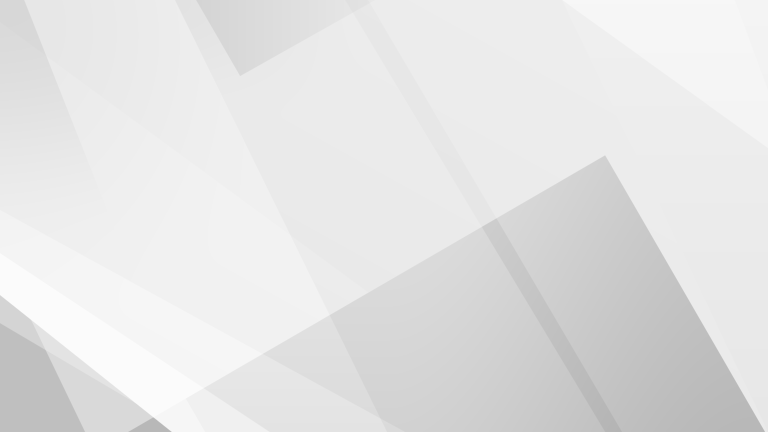
This background is drawn by a WebGL 1 fragment shader. Its source:

```glsl
precision highp float;
// Overlapping translucent pale grey panels with crisp slanted edges.

#define PAPER_LOW 0.90
#define PAPER_HIGH 0.94
#define PANEL_GREY 0.86
#define CORNER_GREY 0.83
#define BEAM_WHITE 0.985
#define WEDGE_GREY 0.83
#define WEDGE_DARK 0.75
#define EDGE_PIXELS 0.7

uniform vec2 u_resolution;

// Smoothed step across an edge; dist is in canvas heights.
float cover(float dist) {
  float blur = EDGE_PIXELS / u_resolution.y;
  return smoothstep(-blur, blur, dist);
}

// Area below the line y = startY - fall * x.
float below(vec2 p, float startY, float fall) {
  return cover((startY - fall * p.x - p.y) / sqrt(1.0 + fall * fall));
}

// Area right of the line leaving the top edge at topX, moving by run per height.
float rightOf(vec2 p, float topX, float run) {
  return cover((p.x - topX - run * (1.0 - p.y)) / sqrt(1.0 + run * run));
}

// Soft paper with the pale sheets on the left.
float paperTone(vec2 p, float leftSheet, float diagonal) {
  float tone = mix(PAPER_LOW, PAPER_HIGH, clamp(0.25 * p.x + 0.45 * p.y, 0.0, 1.0));
  float cornerShade = 1.0 - smoothstep(0.0, 0.8, length(p - vec2(0.0, 1.0)));
  float topShade = smoothstep(0.72, 1.0, p.y) * (1.0 - smoothstep(0.4, 0.85, p.x));
  tone += mix(-0.035 * topShade, 0.025 - 0.04 * cornerShade, leftSheet);
  tone += 0.01 * diagonal;
  float outerStrip = 1.0 - rightOf(p, 0.056, 0.395);
  return tone - 0.06 * outerStrip * smoothstep(0.45, 1.0, p.y);
}

// Bright sheet on the right, split by a diagonal fold.
float rightSheetTone(vec2 p) {
  float fold = 1.0 - below(p, 1.937, 0.72);
  float tone = 0.905 + 0.035 * p.y + 0.027 * fold;
  return tone - 0.01 * rightOf(p, 1.701, 0.367);
}

// Large tilted panel, deepening towards its lower right corner.
float panelTone(vec2 p, float leftSheet) {
  float tone = PANEL_GREY - 0.10 * smoothstep(0.9, 1.75, p.x);
  return tone - 0.10 * (0.4 - p.y) + 0.035 * leftSheet;
}

void main() {
  vec2 p = gl_FragCoord.xy / u_resolution.y;

  // Masks shared by several layers.
  float leftSheet = 1.0 - rightOf(p, 0.405, 0.491);
  float diagonal = below(p, 0.949, 0.734);
  float panel = below(p, -0.172, -0.58) * (1.0 - rightOf(p, 1.193, 0.578));
  float topPanel = rightOf(p, 0.454, 0.579) * (1.0 - below(p, 0.511, -0.563));

  // Sheets and the two tilted panels.
  float tone = paperTone(p, leftSheet, diagonal);
  tone = mix(tone, rightSheetTone(p), rightOf(p, 1.301, 0.477));
  float topTone = mix(CORNER_GREY, 0.91, clamp((p.x - 0.45) / 0.42, 0.0, 1.0));
  tone = mix(tone, topTone, topPanel);
  tone = mix(tone, panelTone(p, leftSheet), panel);

  // Narrow darker stripe.
  float stripe = rightOf(p, 0.799, 0.602) - rightOf(p, 0.852, 0.588);
  tone -= stripe * mix(0.018, 0.045, panel);

  // Pale veil and white beam at the lower left.
  tone += below(p, 0.514, 0.548) * mix(0.02, 0.035, panel);
  float beamTone = BEAM_WHITE - panel * (0.02 + 0.025 * rightOf(p, -0.105, 0.58));
  tone = mix(tone, beamTone, below(p, 0.414, 0.663));

  // Grey wedge beneath the beam, crossed by a lighter sheet.
  float wedge = mix(WEDGE_GREY, WEDGE_DARK, below(p, 0.252, 0.59));
  wedge = mix(wedge, 0.95, 0.5 * rightOf(p, -0.285, 0.482));
  wedge = mix(wedge, 0.72, panel);
  tone = mix(tone, wedge, below(p, 0.317, 0.797));

  gl_FragColor = vec4(vec3(tone), 1.0);
}
```
